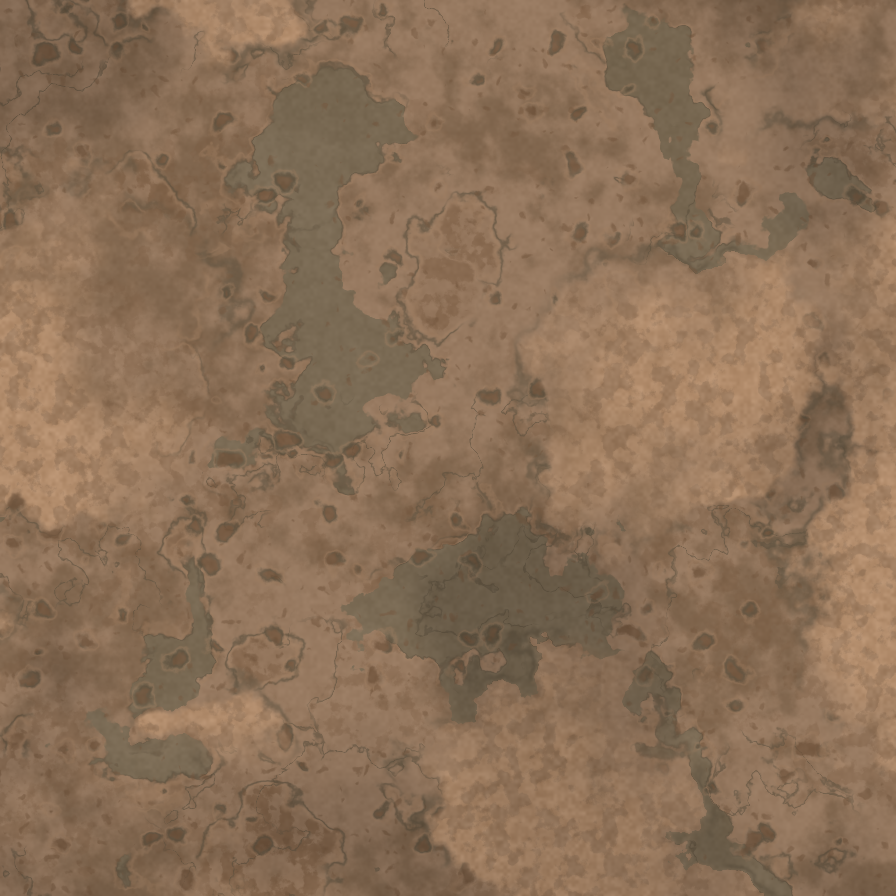
A WebGL 1 fragment shader for this texture:

```glsl
precision highp float;
// Weathered copper-brown stone: mottled crust, olive pools, rimmed plates, pits and bright worn patches.
uniform vec2 u_resolution;

const vec3 UMBER = vec3(0.490, 0.390, 0.298);
const vec3 TAN = vec3(0.580, 0.467, 0.371);
const vec3 RUST = vec3(0.465, 0.350, 0.252);
const vec3 OLIVE = vec3(0.452, 0.396, 0.312);
const vec3 CREVICE = vec3(0.360, 0.312, 0.242);
const vec3 RIM = vec3(0.605, 0.478, 0.368);
const vec3 COPPER = vec3(0.705, 0.555, 0.425);

float hash(vec2 p) {
  vec3 h = fract(vec3(p.xyx) * 0.1031);
  h += dot(h, h.yzx + 33.33);
  return fract((h.x + h.y) * h.z);
}

float noise(vec2 p) {
  vec2 cell = floor(p);
  vec2 f = fract(p);
  f = f * f * (3.0 - 2.0 * f);
  float low = mix(hash(cell), hash(cell + vec2(1.0, 0.0)), f.x);
  float high = mix(hash(cell + vec2(0.0, 1.0)), hash(cell + 1.0), f.x);
  return mix(low, high, f.y);
}

float fbm(vec2 p) {
  float sum = 0.0;
  float weight = 0.516;
  for (int i = 0; i < 5; i++) {
    sum += weight * noise(p);
    p = mat2(1.6, 1.2, -1.2, 1.6) * p + 11.7;
    weight *= 0.5;
  }
  return sum;
}

vec2 warp(vec2 p, float scale, float seed) {
  return vec2(fbm(p * scale + seed), fbm(p * scale + seed + 37.4)) - 0.5;
}

// Signed distance to jittered discs; a negative radius leaves its cell empty.
float blobs(vec2 p, float seed, float minRadius, float maxRadius) {
  vec2 cell = floor(p);
  float nearest = 2.0;
  for (int y = -1; y <= 1; y++) {
    for (int x = -1; x <= 1; x++) {
      vec2 id = cell + vec2(float(x), float(y));
      vec2 jitter = vec2(hash(id + seed), hash(id + seed + 53.0));
      vec2 centre = id + 0.15 + 0.7 * jitter;
      float radius = mix(minRadius, maxRadius, hash(id + seed + 91.0));
      if (radius > 0.0) nearest = min(nearest, length(p - centre) - radius);
    }
  }
  return nearest;
}

float inside(float d, float softness) {
  return 1.0 - smoothstep(-softness, softness, d);
}

float band(float x, float width) {
  return exp(-x * x / (width * width));
}

void main() {
  vec2 p = gl_FragCoord.xy / u_resolution.y;
  vec2 q = p + 0.22 * warp(p, 6.0, 3.0) + 0.07 * warp(p, 30.0, 71.0);
  float fine = fbm(p * 42.0 + 5.0);
  float grain = 0.5 * noise(p * 250.0) + 0.5 * noise(p * 140.0 + 9.0);
  float speckle = smoothstep(0.46, 0.62, fbm(p * 75.0 + 23.0));
  float broken = smoothstep(0.40, 0.56, fbm(p * 15.0 + 61.0));

  // Mottled crust
  float mottle = 0.55 * fbm(p * 7.0 + 14.0) + 0.45 * fine;
  vec3 color = mix(UMBER, TAN, smoothstep(0.34, 0.58, mottle));
  color = mix(color, RUST, 0.35 * speckle * smoothstep(0.45, 0.65, fbm(q * 9.0 + 82.0)));

  // Worn copper area, with some borders crisp and others fading
  float wornDistance = blobs(q * 2.4, 7.0, 0.12, 0.44);
  float crisp = smoothstep(0.42, 0.58, noise(p * 4.0 + 30.0));
  float worn = mix(inside(wornDistance + 0.06, 0.17), inside(wornDistance, 0.025), crisp);
  float crust = 1.0 - worn;

  // Plates with rusty cores, pale rims and dark outlines
  float plate = blobs(q * 8.0, 19.0, -0.25, 0.42);
  color = mix(color, RUST, inside(plate + 0.08, 0.06) * (0.15 + 0.40 * speckle) * crust);
  color = mix(color, RIM, 0.5 * band(plate + 0.04, 0.04) * broken);
  color = mix(color, CREVICE, 0.65 * band(plate - 0.025, 0.028) * broken * crust);

  // Olive pools and their shorelines
  float shore = 0.615 - fbm(q * 5.5 + 44.0) + 0.25 * worn;
  vec3 poolColor = OLIVE + 0.07 * (fbm(p * 11.0) - 0.5);
  color = mix(color, RIM, 0.45 * band(shore - 0.025, 0.012) * broken);
  color = mix(color, poolColor, 0.92 * inside(shore, 0.008));
  color = mix(color, CREVICE, 0.6 * band(shore, 0.009) * broken);

  // Short broken cracks
  float crack = band(fbm(q * 11.0 + 27.0) - 0.5, 0.013);
  crack *= smoothstep(0.50, 0.62, fbm(p * 8.0 + 95.0));
  color = mix(color, CREVICE, 0.6 * crack * crust);

  // Granular copper
  float polish = worn * smoothstep(0.28, 0.60, fbm(p * 5.0 + 50.0));
  vec3 copper = mix(COPPER, RIM * 0.95, 0.65 * speckle);
  color = mix(color, copper, 0.85 * polish);
  color = mix(color, CREVICE, 0.55 * band(wornDistance - 0.03, 0.018) * crisp * broken);

  // Ringed pits and tiny dark chips
  vec2 rough = p + 0.025 * warp(p, 45.0, 12.0);
  float pit = blobs(rough * 26.0, 33.0, -0.55, 0.25);
  color = mix(color, RUST * 0.92, 0.75 * inside(pit, 0.06) * crust);
  color = mix(color, RIM, 0.40 * band(pit - 0.14, 0.05) * crust);
  color = mix(color, CREVICE, 0.70 * band(pit - 0.02, 0.06) * broken * crust);
  float chip = blobs(rough * 62.0, 65.0, -0.70, 0.26);
  color = mix(color, RUST * 0.95, 0.55 * inside(chip, 0.11) * crust);

  // Soft soot and surface grain
  color *= mix(0.90, 1.03, smoothstep(0.30, 0.50, fbm(p * 3.2 + 77.0)));
  color += (grain - 0.5) * mix(0.045, 0.10, polish);
  gl_FragColor = vec4(color, 1.0);
}
```
